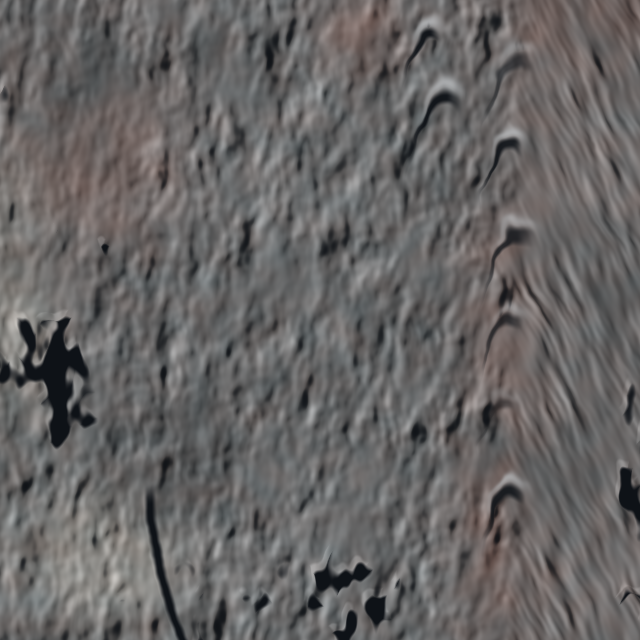
This texture is drawn by a Shadertoy shader. Its source:

```glsl
#define GRAIN vec2(36.0, 19.0)
#define STRIA vec2(56.0, 13.0)
#define LIGHT_STEP vec2(-0.0085, 0.0060)
#define RELIEF 0.25
#define RIDGE_X 0.77
#define CRACK_LEVEL 0.78
#define FLECKS 0.80
#define STONE vec3(0.400, 0.402, 0.404)
#define RUST vec3(0.440, 0.372, 0.355)
#define SAND vec3(0.520, 0.510, 0.490)
#define SHADOW vec3(0.055, 0.070, 0.090)
#define CAP vec3(0.74, 0.75, 0.76)

vec2 hash22(vec2 p) {
    vec3 a = fract(vec3(p.xyx) * vec3(0.1031, 0.1030, 0.0973));
    a += dot(a, a.yzx + 33.33);
    return fract((a.xx + a.yz) * a.zy);
}

// Gradient noise, about -0.5 to 0.5
float corner(vec2 cell, vec2 offset) {
    return dot(hash22(cell + 57.0) * 2.0 - 1.0, offset);
}

float noise(vec2 p) {
    vec2 i = floor(p), f = p - i;
    vec2 u = f * f * f * (f * (f * 6.0 - 15.0) + 10.0);
    vec2 x = vec2(1.0, 0.0), y = vec2(0.0, 1.0);
    return mix(mix(corner(i, f), corner(i + x, f - x), u.x),
               mix(corner(i + y, f - y), corner(i + 1.0, f - 1.0), u.x), u.y);
}

float fbm(vec2 p) {
    return noise(p) + 0.5 * noise(p * 2.1 + 7.0) + 0.25 * noise(p * 4.3 + 19.0);
}

float patchMask(vec2 p, vec2 center, vec2 radius) {
    vec2 q = (p - center) / radius;
    return exp(-dot(q, q));
}

float rightSlope(vec2 p) {
    return smoothstep(0.0, 0.06, p.x - RIDGE_X + 0.08 * noise(p * 9.0));
}

// Upright grain on the left, slanted striations on the right slope
float height(vec2 p, float right) {
    vec2 g = (p - vec2(0.12 * p.y, 0.0)) * GRAIN;
    float upright = noise(g) + 0.6 * noise(g * vec2(1.9, 1.8) + 31.0)
        + 0.28 * noise(g * vec2(2.9, 3.1) + 67.0);
    vec2 s = vec2(0.9 * p.x + 0.43 * p.y, 0.9 * p.y - 0.43 * p.x) * STRIA;
    s.x += 0.6 * noise(p * 10.0);
    float slanted = 1.1 * noise(s) + 0.5 * noise(s * 1.8 + 11.0);
    float bumps = noise(p * vec2(19.0, 13.0)) + noise(p * vec2(10.0, 8.0) + 5.0);
    return mix(upright, slanted, right) + bumps * mix(1.1, 0.4, right);
}

// Arched ledges: x is the shadow beneath, y the bright cap
vec2 ledges(vec2 p) {
    vec2 sum = vec2(0.0);
    p += 0.014 * vec2(noise(p * 28.0), noise(p * 28.0 + 9.0));
    for (int i = 0; i < 8; i++) {
        float n = float(i);
        vec2 r = hash22(vec2(n, 4.0));
        vec2 c = vec2(0.78 + 0.035 * r.x, 0.92 - 0.135 * n);
        if (i > 5) c = vec2(0.665 + 0.03 * r.x, 0.96 - 0.1 * (n - 6.0));
        vec2 q = (p - c) / mix(0.7, 1.15, r.x);
        float d = q.y + (q.x < 0.0 ? 40.0 : 17.0) * q.x * q.x;
        float span = 1.0 - smoothstep(0.015, 0.042, abs(q.x + 0.012));
        float band = 1.0 - smoothstep(0.003, 0.016, abs(d + 0.013));
        float cap = exp(-pow((d - 0.009) / 0.011, 2.0) - q.x * q.x / 0.0009);
        sum += vec2(band * span, cap) * (i > 5 ? 1.0 : mix(0.3, 1.0, r.y));
    }
    return min(sum, 1.0);
}

// Where the deep cracks gather
float crackZone(vec2 p) {
    return patchMask(p, vec2(0.08, 0.43), vec2(0.13, 0.20))
        + 0.85 * patchMask(p, vec2(0.56, 0.07), vec2(0.13, 0.12))
        + patchMask(p, vec2(1.0, 0.20), vec2(0.06, 0.30))
        + 0.8 * patchMask(p, vec2(0.0, 0.87), vec2(0.05, 0.13))
        + 0.6 * patchMask(p, vec2(0.25, 0.05), vec2(0.22, 0.12));
}

// Upright strokes chained along slanting veins, and one long fissure
float cracks(vec2 p) {
    vec2 j = p + vec2(0.0, 0.05 * noise(p * vec2(27.0, 9.0)));
    float vein = abs(noise(vec2((j.y - 1.1 * j.x) * 11.0, (j.x + j.y) * 4.0)));
    float strokes = 0.9 * noise(p * vec2(27.0, 13.0) + 71.0)
        + 0.5 * noise(p * vec2(52.0, 28.0) + 13.0);
    float field = crackZone(p) + strokes - 2.0 * vein - CRACK_LEVEL;
    float dark = smoothstep(-0.06, 0.14, field);

    float bend = p.x - 0.235 - 0.9 * pow(max(0.24 - p.y, 0.0), 2.0);
    float fissure = 1.0 - smoothstep(0.002, 0.011, abs(bend));
    return max(dark, fissure * (1.0 - smoothstep(0.21, 0.25, p.y)));
}

void mainImage(out vec4 fragColor, in vec2 fragCoord) {
    vec2 uv = fragCoord / iResolution.y;
    vec2 p = uv + 0.004 * vec2(fbm(uv * 19.0), fbm(uv * 19.0 + 43.0));
    float right = rightSlope(p);

    // Broad tints
    float mottled = fbm(p * 5.0);
    float rust = patchMask(p, vec2(0.77, 0.30), vec2(0.06, 0.50))
        + patchMask(p, vec2(0.13, 0.80), vec2(0.13, 0.20))
        + patchMask(p, vec2(0.57, 0.95), vec2(0.07, 0.07))
        + patchMask(p, vec2(0.90, 1.0), vec2(0.14, 0.10)) + 0.25 * right;
    float sand = patchMask(p, vec2(0.16, 0.13), vec2(0.12, 0.12))
        + patchMask(p, vec2(0.0, 0.50), vec2(0.08, 0.25));
    vec3 color = mix(STONE, RUST, clamp(rust * (0.7 + 1.4 * mottled), 0.0, 1.0));
    color = mix(color, SAND, clamp(sand * (0.65 + mottled), 0.0, 0.8));
    color += 0.09 * mottled + 0.03 * noise(p * 24.0) * vec3(1.0, -0.2, -0.6);

    // Raking light from the upper left; the steepest faces fall into shadow
    float slope = height(p, right) - height(p + LIGHT_STEP, right);
    float strength = clamp(1.0 + 1.3 * noise(p * 10.0 + 23.0), 0.5, 1.6);
    strength *= 1.0 - 0.4 * patchMask(p, vec2(0.13, 0.78), vec2(0.10, 0.14));
    slope *= strength;
    float fleck = FLECKS * smoothstep(0.28, 1.0, -slope);
    color += RELIEF * slope;

    // Cracks with lit upper rims, then ledges
    float dark = cracks(p);
    float rim = max(cracks(p + vec2(0.006, -0.012)) - dark, 0.0);
    vec2 ledge = ledges(p);
    color += 0.11 * rim;
    color = mix(color, CAP, 0.8 * ledge.y);
    color = mix(color, SHADOW, max(max(dark, fleck), 0.95 * ledge.x));
    fragColor = vec4(clamp(color, SHADOW, vec3(0.9)), 1.0);
}
```
